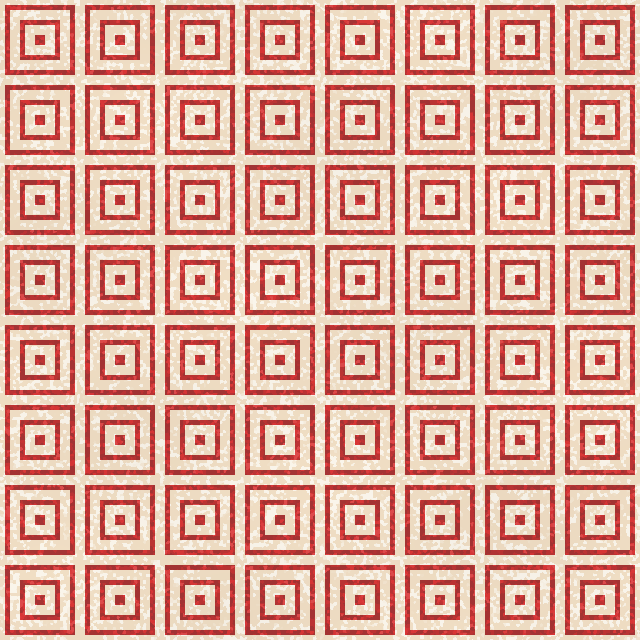
This pattern is drawn by a Shadertoy shader. Its source:

```glsl
// Seamless grid of concentric red square rings on speckled cream fabric.

const float REPEATS = 8.0;        // motifs across and down
const float UNITS = 16.0;         // line widths per motif
const float RING_PERIOD = 3.0;    // ring spacing, in line widths
const float FLECKS = 192.0;       // speckle cells across the canvas
const float FLECK_SHARPNESS = 16.0;
const float WHITE_LEVEL = 0.69;   // speckle tone above which cream turns white
const float WEFT_SHADE = 0.06;    // darkening of the horizontal bars
const float MOTTLE = 0.012;       // broad, faint tonal drift
const float TAU = 6.2831853;

const vec3 CREAM = vec3(0.93, 0.86, 0.76);
const vec3 WHITE = vec3(0.97, 0.95, 0.91);
const vec3 RED_DARK = vec3(0.64, 0.20, 0.20);
const vec3 RED_MID = vec3(0.73, 0.20, 0.20);
const vec3 RED_BRIGHT = vec3(0.84, 0.21, 0.21);
const vec3 RED_LIGHT = vec3(0.86, 0.29, 0.29);

// Three random values in 0..1 for an integer cell
vec3 hash3(vec2 cell) {
    uvec3 h = uvec3(uint(cell.x), uint(cell.y), 17u) * 1664525u + 1013904223u;
    h.x += h.y * h.z; h.y += h.z * h.x; h.z += h.x * h.y;
    h ^= h >> 16u;
    h.x += h.y * h.z; h.y += h.z * h.x; h.z += h.x * h.y;
    return vec3(h >> 8u) / 16777216.0;
}

// Wrapping cellular noise: random tone per cell, softly blended at borders
float fleckTone(vec2 uv) {
    vec2 p = uv * FLECKS;
    vec2 base = floor(p);
    float toneSum = 0.0;
    float weightSum = 0.0;
    for (int y = -1; y <= 1; y++) {
        for (int x = -1; x <= 1; x++) {
            vec2 cell = base + vec2(x, y);
            vec3 rnd = hash3(mod(cell, FLECKS));
            vec2 offset = cell + 0.15 + 0.7 * rnd.xy - p;
            float weight = exp(-FLECK_SHARPNESS * dot(offset, offset));
            toneSum += weight * rnd.z;
            weightSum += weight;
        }
    }
    return toneSum / max(weightSum, 1e-12);
}

// Signed distance to the rings and centre square, in line widths
float ringDistance(vec2 p) {
    float d = max(abs(p.x), abs(p.y));
    float ring = abs(mod(d + 1.0, RING_PERIOD) - 1.5) - 0.5;
    return min(ring, d - 1.0);
}

vec3 creamColour(float tone) {
    return mix(CREAM, WHITE, smoothstep(WHITE_LEVEL - 0.08, WHITE_LEVEL + 0.08, tone));
}

vec3 redColour(float tone) {
    vec3 colour = mix(RED_DARK, RED_MID, smoothstep(0.36, 0.46, tone));
    colour = mix(colour, RED_BRIGHT, smoothstep(0.66, 0.76, tone));
    return mix(colour, RED_LIGHT, smoothstep(0.84, 0.92, tone));
}

void mainImage(out vec4 fragColor, in vec2 fragCoord) {
    vec2 uv = fragCoord / iResolution.xy;
    vec2 p = (fract(uv * REPEATS) - 0.5) * UNITS;

    // Ring mask, smoothed over one pixel
    float pixel = REPEATS * UNITS / min(iResolution.x, iResolution.y);
    float ink = 1.0 - smoothstep(-0.5 * pixel, 0.5 * pixel, ringDistance(p));

    // Speckle, with horizontal bars a little darker than vertical ones
    float tone = fleckTone(uv);
    float weft = smoothstep(-0.5, 0.5, abs(p.y) - abs(p.x)) - 0.5;
    vec3 colour = mix(creamColour(tone), redColour(tone - WEFT_SHADE * weft), ink);

    // Broad drift from layered whole-period sines
    float drift = sin(TAU * (2.0 * uv.x + uv.y)) + sin(TAU * (3.0 * uv.y - uv.x));
    colour *= 1.0 + 0.5 * MOTTLE * drift;

    fragColor = vec4(colour, 1.0);
}
```
